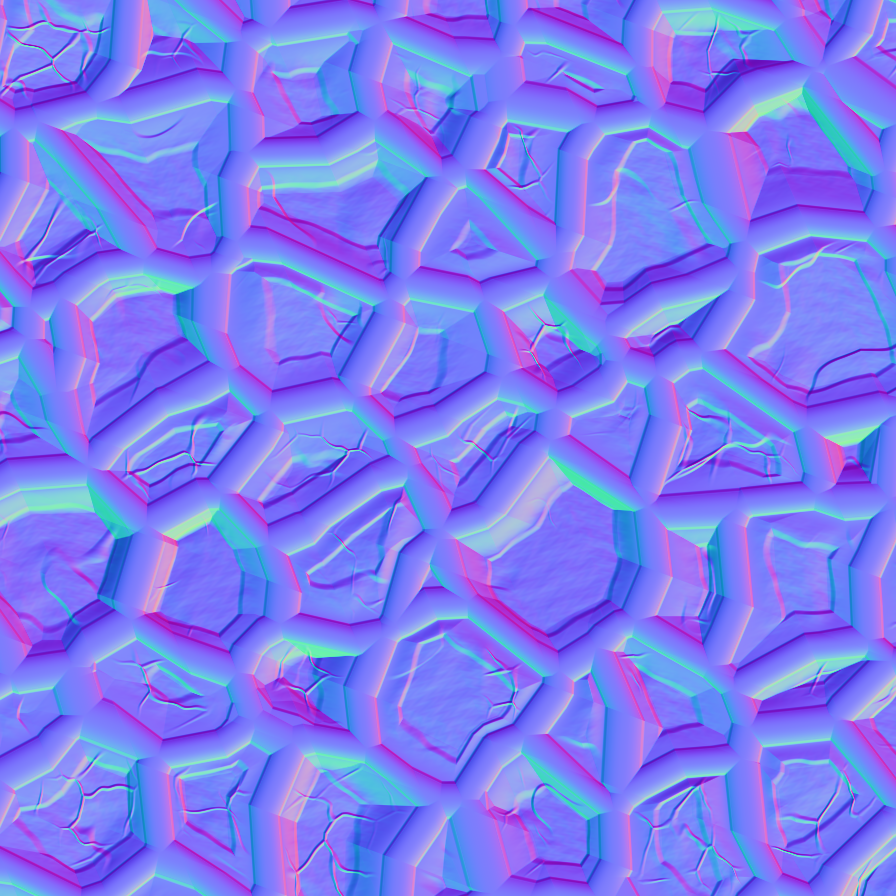
This texture map is drawn by a WebGL 1 fragment shader. Its source:

```glsl
precision highp float;
// Tangent-space normal map of faceted, cracked rocks scattered over soft ground.

uniform vec2 u_resolution;

const float ROCKS_ACROSS = 7.0;
const float GAP = 0.11;       // inset of each rock from its cell border
const float SAMPLE = 0.0013;  // slope sampling distance, in canvas widths

float hash1(vec2 p) {
  vec3 q = fract(p.xyx * vec3(0.1031, 0.1030, 0.0973));
  q += dot(q, q.yzx + 33.33);
  return fract((q.x + q.y) * q.z);
}

vec2 hash2(vec2 p) {
  return vec2(hash1(p + 17.3), hash1(p.yx + 71.9));
}

// Layered, bent sines, roughly -1 to 1.
float waves(vec2 p) {
  float sum = 0.0, amp = 0.5;
  for (int i = 0; i < 4; i++) {
    p = mat2(0.8, 0.6, -0.6, 0.8) * p * 1.7 + 1.3;
    sum += amp * sin(p.x + 1.5 * sin(p.y));
    amp *= 0.55;
  }
  return sum;
}

// Cellular noise: difference of the two nearest distances, zero on the seams.
float seams(vec2 p) {
  vec2 cell = floor(p);
  float near1 = 9.0, near2 = 9.0;
  for (int j = -1; j <= 1; j++)
    for (int i = -1; i <= 1; i++) {
      vec2 id = cell + vec2(i, j);
      float d = distance(p, id + hash2(id));
      near2 = min(near2, max(near1, d));
      near1 = min(near1, d);
    }
  return near2 - near1;
}

// Rock centre (xy) and size weight (z).
vec3 rockSite(vec2 id) {
  return vec3(id + 0.12 + 0.76 * hash2(id), 0.55 * hash1(id + 5.7));
}

// Piecewise-linear bend that breaks long straight outlines.
vec2 kink(vec2 p) {
  vec2 q = p.yx * vec2(0.83, 0.71) + p * 0.31;
  return p + 0.3 * abs(fract(q) - 0.5);
}

// Relief on top of a rock: curved ledges, angular cracks and fine grain.
float surfaceRelief(vec2 p, vec2 id) {
  float ledge = smoothstep(-0.05, 0.05, waves(p * 1.5 + id * 3.7));
  float ledgeMask = smoothstep(-0.15, 0.4, waves(p * 1.1 + id + 5.0));
  float crack = smoothstep(0.0, 0.09, seams(p * 2.6 + 0.2 * waves(p * 3.0)));
  float crackMask = smoothstep(0.0, 0.5, waves(p * 1.3 - id * 2.1));
  vec2 tilt = 0.2 * (hash2(id + 40.0) - 0.5);
  return 0.036 * ledge * ledgeMask + 0.022 * crack * crackMask
       + dot(tilt, p - id) + 0.004 * waves(p * vec2(7.0, 11.0));
}

float terrain(vec2 canvas) {
  vec2 p = kink(canvas * ROCKS_ACROSS + 20.0);
  vec2 cell = floor(p), id = cell;
  vec3 site = vec3(0.0);

  // Owner of this point in a weighted Voronoi diagram.
  float power = 99.0;
  for (int j = -2; j <= 2; j++)
    for (int i = -2; i <= 2; i++) {
      vec2 other = cell + vec2(i, j);
      vec3 s = rockSite(other);
      float d = dot(p - s.xy, p - s.xy) - s.z;
      if (d < power) { power = d; site = s; id = other; }
    }

  // Distance to the cell border, and facets of varied steepness.
  float border = 9.0, facet = 9.0;
  for (int j = -2; j <= 2; j++)
    for (int i = -2; i <= 2; i++) {
      vec2 other = cell + vec2(i, j);
      if (distance(other, id) > 0.5) {
        vec3 s = rockSite(other);
        float d = dot(p - s.xy, p - s.xy) - s.z - power;
        d /= 2.0 * max(distance(s.xy, site.xy), 0.01);
        border = min(border, d);
        facet = min(facet, (d - GAP) * mix(0.45, 1.5, hash1(id * 3.0 + other)));
      }
    }

  // Extra corner cuts.
  float inside = border - GAP;
  for (int k = 0; k < 5; k++) {
    vec2 r = hash2(id + float(k) * 9.1);
    float angle = 6.2832 * (float(k) + r.x) / 5.0;
    float reach = mix(0.4, 0.85, r.y) + 0.5 * site.z;
    float cut = reach - dot(p - site.xy, vec2(cos(angle), sin(angle)));
    inside = min(inside, cut);
    facet = min(facet, cut * mix(0.5, 1.4, r.x));
  }

  // Ground swells toward the rock, then rim, chamfer and raised top.
  float swell = clamp(border / GAP, 0.0, 1.0);
  float ground = 0.03 * swell * swell * exp(7.0 * min(inside, 0.0));
  float rim = 0.024 * smoothstep(0.0, 0.025, inside);
  float slope = max(facet, 0.0);
  float chamfer = 0.28 * min(slope, 0.16);
  float plateau = slope - 0.13 + 0.05 * waves(p * 2.0 + id);
  float top = 0.03 * smoothstep(0.0, 0.035, plateau);
  float relief = surfaceRelief(p, id) * smoothstep(0.01, 0.16, slope);
  return ground + rim + chamfer + top + relief;
}

void main() {
  vec2 uv = gl_FragCoord.xy / u_resolution;
  float h = terrain(uv);
  vec2 grad = vec2(terrain(uv + vec2(SAMPLE, 0.0)) - h,
                   terrain(uv + vec2(0.0, SAMPLE)) - h) / (SAMPLE * ROCKS_ACROSS);
  // Red rises toward the left, green toward the top.
  vec3 normal = normalize(vec3(0.8 * grad.x, -grad.y, 1.0));
  gl_FragColor = vec4(0.5 + 0.5 * normal - vec3(0.01, 0.01, 0.01), 1.0);
}
```
